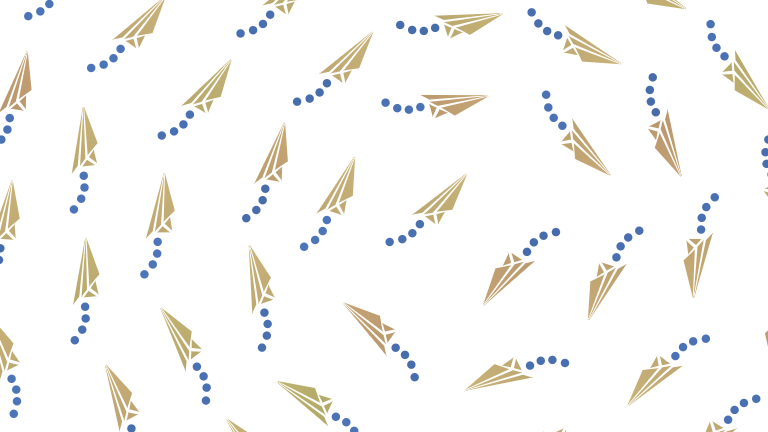
This pattern is drawn by a Shadertoy shader. Its source:

```glsl
// Golden paper planes trailing blue dots, circling clockwise on a white ground.

#define SWIRL_CENTRE vec2(0.62, 0.445) // fraction of the canvas
#define UNIT (1.0 / 648.0)             // plane drawing unit, in canvas heights
#define FIRST_RING 0.127               // radius of the innermost ring
#define RING_GAP 0.197                 // distance between rings
#define PLANE_GAP 0.296                // arc length given to each plane
#define DRIFT 0.04                     // random shift of a plane
#define TURN 0.44                      // random turn of a plane, radians
#define DOT_RADIUS 6.3                 // in drawing units

const float TAU = 6.2831853;
const vec3 PAPER = vec3(1.0);
const vec3 GOLD = vec3(0.77, 0.68, 0.46);
const vec3 OLIVE = vec3(0.72, 0.68, 0.42);
const vec3 COPPER = vec3(0.75, 0.61, 0.44);
const vec3 BLUE = vec3(0.28, 0.43, 0.68);

vec3 hash3(vec2 id) {
    vec3 q = fract(vec3(id.xyx) * vec3(0.1031, 0.1030, 0.0973) + 0.37);
    q += dot(q, q.yxz + 33.33);
    return fract((q.xxy + q.yxx) * q.zyx);
}

// Squared distance to an edge, and the side of that edge
vec2 edge(vec2 p, vec2 a, vec2 b, float winding) {
    vec2 e = b - a, v = p - a;
    vec2 off = v - e * clamp(dot(v, e) / dot(e, e), 0.0, 1.0);
    return vec2(dot(off, off), winding * (v.x * e.y - v.y * e.x));
}

float triangle(vec2 p, vec2 a, vec2 b, vec2 c) {
    vec2 ab = b - a, ca = a - c;
    float winding = sign(ab.x * ca.y - ab.y * ca.x);
    vec2 d = min(min(edge(p, a, b, winding), edge(p, b, c, winding)),
                 edge(p, c, a, winding));
    return -sqrt(d.x) * sign(d.y);
}

// Folded plane: nose towards +y, tail near the origin
float planeShape(vec2 p) {
    float d = triangle(p, vec2(-1, 92), vec2(-18, -8), vec2(-9, 4));      // left wing
    d = min(d, triangle(p, vec2(0, 92), vec2(-5.5, 4), vec2(2.5, 15)));   // keel
    d = min(d, triangle(p, vec2(1, 92), vec2(21, 38), vec2(6, 20)));      // right wing
    d = min(d, triangle(p, vec2(-2, 3), vec2(5, 13), vec2(17, 5)));       // tail
    return min(d, triangle(p, vec2(8, 17), vec2(15, 28), vec2(20, 8)));   // fold
}

// Four dots on a curve behind the tail
float trailShape(vec2 p) {
    float d = 1e3;
    for (int i = 0; i < 4; i++) {
        float t = float(i);
        vec2 c = vec2(4.0 * t - 3.0 * t * t, -11.0 - 18.0 * t + 0.4 * t * t);
        d = min(d, length(p - c) - DOT_RADIUS);
    }
    return d;
}

vec3 planeColour(vec2 p, float tint) {
    vec3 c = mix(GOLD, OLIVE, smoothstep(0.55, 1.0, tint));
    c = mix(c, COPPER, smoothstep(0.4, 0.0, tint));
    return c * (0.97 + 0.06 * clamp(p.y / 92.0, 0.0, 1.0));
}

void mainImage(out vec4 fragColor, in vec2 fragCoord) {
    vec2 p = (fragCoord - SWIRL_CENTRE * iResolution.xy) / iResolution.y;
    float pixel = 1.0 / (iResolution.y * UNIT);
    float nearRing = floor((length(p) - FIRST_RING) / RING_GAP + 0.5);
    float angle = atan(p.y, p.x);
    vec3 colour = PAPER;

    // Nearby rings, and nearby slots on each ring
    for (int k = -1; k <= 1; k++) {
        float ring = nearRing + float(k);
        if (ring < 0.0) continue;
        float radius = FIRST_RING + RING_GAP * ring;
        float count = floor(TAU * radius / PLANE_GAP);
        float stepAngle = TAU / count;
        float phase = 2.6 + 2.4 * ring;
        float nearSlot = floor((angle - phase) / stepAngle + 0.5);

        for (int j = -1; j <= 1; j++) {
            float slot = nearSlot + float(j);
            vec3 rnd = hash3(vec2(mod(slot + 0.5, count), ring * 7.0 + 3.0));
            float a = phase + slot * stepAngle;
            vec2 outward = vec2(cos(a), sin(a));
            vec2 q = p - outward * (radius + DRIFT * (rnd.x - 0.5));

            // Clockwise heading with a small random turn
            float h = a - 0.25 * TAU + TURN * (rnd.y - 0.5);
            vec2 heading = vec2(cos(h), sin(h));
            vec2 side = vec2(heading.y, -heading.x);
            q = vec2(dot(q, side), dot(q, heading)) / UNIT + vec2(0, 13);
            if (length(q - vec2(0, 13)) > 110.0) continue;

            float wings = clamp(0.5 - planeShape(q) / pixel, 0.0, 1.0);
            float dots = clamp(0.5 - trailShape(q) / pixel, 0.0, 1.0);
            colour = mix(colour, planeColour(q, rnd.z), wings);
            colour = mix(colour, BLUE * (0.98 + 0.1 * rnd.x), dots);
        }
    }
    fragColor = vec4(colour, 1.0);
}
```
